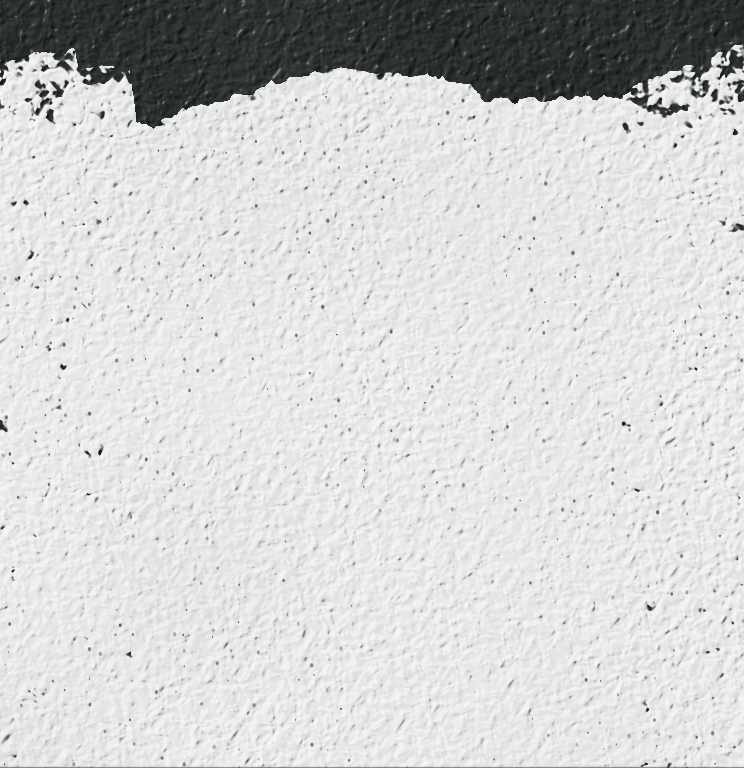
This texture is drawn by a Shadertoy shader. Its source:

```glsl
// Rough plaster wall: white paint rolled under a dark band with a dry-brushed edge
#define GRAIN_SCALE 125.0
#define LIGHT_STEP vec2(-0.0021, 0.0017)
#define WHITE_PAINT vec3(0.905, 0.906, 0.907)
#define DARK_PAINT vec3(0.165, 0.182, 0.182)
#define WHITE_RELIEF 0.26
#define DARK_RELIEF 0.28
#define EDGE_WOBBLE 0.009
#define BRUSH_COVER 0.47
#define PIT_CELL 0.018
#define PIT_CHANCE 0.22

const int KNOTS = 18;
// Lower limit of the dark band: x and depth below the top, in canvas heights
const vec2 BAND[KNOTS] = vec2[KNOTS](
    vec2(0.0, 0.078), vec2(0.098, 0.062), vec2(0.102, 0.086),
    vec2(0.169, 0.087), vec2(0.178, 0.160), vec2(0.195, 0.165),
    vec2(0.234, 0.146), vec2(0.310, 0.124), vec2(0.391, 0.098),
    vec2(0.430, 0.089), vec2(0.573, 0.101), vec2(0.612, 0.113),
    vec2(0.632, 0.133), vec2(0.729, 0.128), vec2(0.800, 0.128),
    vec2(0.833, 0.108), vec2(0.911, 0.078), vec2(0.970, 0.054));

float hash(vec2 p) {
    vec3 q = fract(vec3(p.xyx) * 0.1031);
    q += dot(q, q.yzx + 33.33);
    return fract((q.x + q.y) * q.z);
}

float noise(vec2 p) {
    vec2 i = floor(p), f = fract(p);
    f = f * f * (3.0 - 2.0 * f);
    return mix(mix(hash(i), hash(i + vec2(1, 0)), f.x),
               mix(hash(i + vec2(0, 1)), hash(i + vec2(1, 1)), f.x), f.y);
}

// Bumpy plaster height, warped so the lattice does not show
float plaster(vec2 p) {
    vec2 q = p + 0.007 * vec2(noise(p * 60.0), noise(p * 60.0 + 37.0));
    q = mat2(0.85, 0.53, -0.53, 0.85) * q + 3.0;
    return 0.65 * noise(q * GRAIN_SCALE) + 0.35 * noise(q * GRAIN_SCALE * 1.9 + 71.0);
}

float bandDepth(float x) {
    float depth = BAND[0].y;
    for (int i = 1; i < KNOTS; i++) {
        vec2 a = BAND[i - 1], b = BAND[i];
        if (x >= a.x) depth = mix(a.y, b.y, clamp((x - a.x) / (b.x - a.x), 0.0, 1.0));
    }
    return depth;
}

// Share of dark paint showing at a point
float darkCover(vec2 p, float depth, float grain) {
    float wobble = noise(p * 85.0 + 11.0) + 0.5 * noise(p * 210.0) - 0.75;
    float gap = depth - bandDepth(p.x) + EDGE_WOBBLE * wobble;

    // Dry strokes at both sides, fading downward
    float left = 1.0 - smoothstep(0.165, 0.186, p.x + 0.01 * wobble);
    float right = smoothstep(0.797, 0.812, p.x);
    float stroke = max(left, right) * mix(BRUSH_COVER, 0.18, smoothstep(0.10, 0.215, depth));

    // Thin ragged fringe, a sparse patch and a long speckled tail
    float fringe = 0.43 * exp(-max(gap, 0.0) / 0.012) * smoothstep(0.36, 0.42, p.x)
                 * (1.0 - smoothstep(0.62, 0.66, p.x));
    float patchy = 0.36 * exp(-dot(p - vec2(0.605, 0.85), p - vec2(0.605, 0.85)) / 0.0016);
    float tail = 0.25 * (1.0 - smoothstep(0.15, 0.36, depth + 0.25 * p.x));
    float dry = max(max(stroke, fringe), max(patchy, tail));

    float streak = noise(mat2(0.94, -0.34, 0.34, 0.94) * p * vec2(38.0, 75.0) + 5.0);
    float bristle = 0.62 * grain + 0.38 * streak;
    float cover = mix(dry, 1.2, 1.0 - smoothstep(-0.002, 0.002, gap));
    return smoothstep(-0.055, 0.055, cover - bristle);
}

// Scattered small holes, grouped by slow noise
float pits(vec2 p) {
    vec2 cell = floor(p / PIT_CELL);
    vec2 centre = 0.25 + 0.5 * vec2(hash(cell + 13.0), hash(cell + 47.0));
    float radius = mix(0.0012, 0.0029, hash(cell + 91.0));
    float chance = PIT_CHANCE * smoothstep(0.25, 0.75, noise(p * 7.0 + 19.0));
    vec2 d = (fract(p / PIT_CELL) - centre) * PIT_CELL * vec2(1.15, 0.9);
    float hole = 1.0 - smoothstep(radius * 0.4, radius * 1.3, length(d));
    return hole * step(hash(cell), chance) * mix(0.2, 0.6, hash(cell + 5.0));
}

void mainImage(out vec4 fragColor, in vec2 fragCoord) {
    vec2 p = fragCoord / iResolution.y;
    float depth = 1.0 - p.y;
    float grain = plaster(p);
    float lit = grain - plaster(p + LIGHT_STEP);

    // Coarser relief at upper left and along the right side
    float rough = 0.72 + 0.45 * noise(p * 6.0 + 2.0);
    rough += 0.5 * (1.0 - smoothstep(0.13, 0.38, depth + 0.2 * p.x));
    rough += 0.22 * smoothstep(0.70, 0.97, p.x);

    // White coat: soft bumps, deeper shadows and holes
    float tone = lit * WHITE_RELIEF * rough;
    tone = min(tone, 0.025 + 0.25 * tone);
    tone -= 0.3 * rough * smoothstep(0.18, 0.48, -lit);
    tone += 0.02 * (noise(p * 4.0) - 0.5);
    vec3 white = (WHITE_PAINT + tone) * (1.0 - pits(p));

    // Dark coat: low sheen with bright glints
    float sheen = DARK_RELIEF * lit + 0.22 * smoothstep(0.18, 0.42, lit);
    vec3 dark = max(DARK_PAINT + sheen + 0.03 * (noise(p * 9.0) - 0.5), 0.04);

    vec3 colour = mix(white, dark, darkCover(p, depth, grain));
    colour *= 1.0 - 0.4 * smoothstep(0.9975, 0.9995, depth);
    fragColor = vec4(colour, 1.0);
}
```
